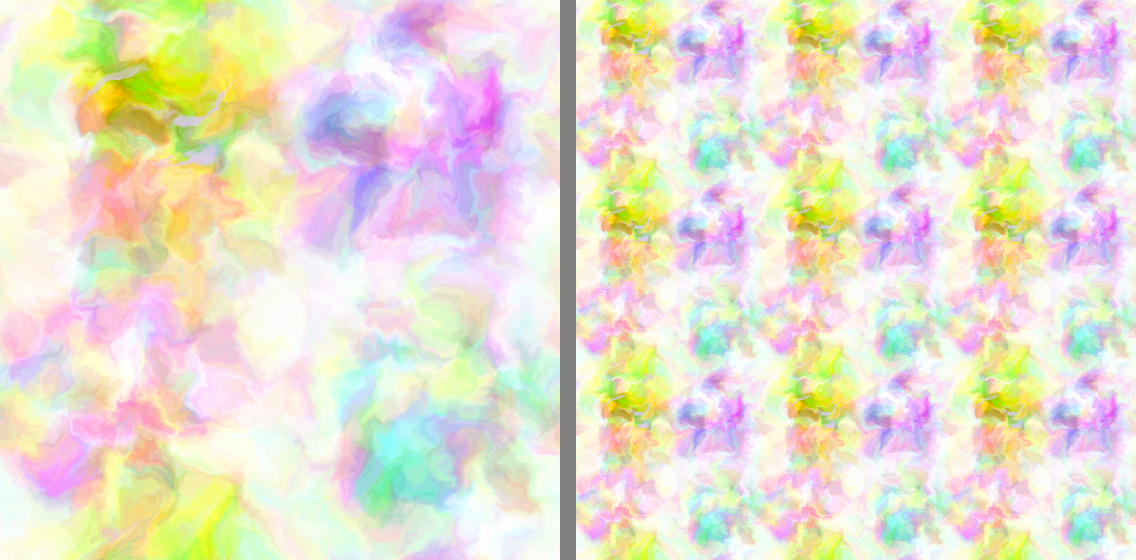
Left, the tile; right, the same tile 3 across and 3 down.
A Shadertoy shader for this texture:

```glsl
// Pastel nebula: soft regions of tint absorb light from a white ground.
// Wrapped gradient noise scallops the regions like cloud edges and mottles
// each colour channel; all layers repeat a whole number of times, so it tiles.

const float TAU = 6.2831853;

const vec3 LIME_INK   = vec3(0.14, 0.01, 0.50);
const vec3 ORANGE_INK = vec3(0.09, 0.21, 0.42);
const vec3 VIOLET_INK = vec3(0.16, 0.35, 0.01);
const vec3 PINK_INK   = vec3(0.02, 0.28, 0.12);
const vec3 TEAL_INK   = vec3(0.26, 0.10, 0.15);
const vec3 LILAC_INK  = vec3(0.13, 0.20, 0.01);
const vec3 CREAM_INK  = vec3(0.00, 0.00, 0.05);

// Integer hash of a wrapped cell, giving a gradient in -1..1
vec2 cellGradient(ivec2 cell, int period, int seed) {
    ivec2 c = (cell % period + period) % period;
    uint h = uint(c.x) * 1597334677u ^ uint(c.y) * 3812015801u ^ uint(seed) * 2654435769u;
    h = (h ^ (h >> 16)) * 2146121005u;
    h = (h ^ (h >> 15)) * 2221713035u;
    h ^= h >> 16;
    return vec2(h & 65535u, h >> 16) / 32767.5 - 1.0;
}

float tiledNoise(vec2 uv, int period, int seed) {
    vec2 p = uv * float(period) + fract(vec2(0.37, 0.71) * float(seed));
    ivec2 i = ivec2(floor(p));
    vec2 f = fract(p);
    vec2 u = f * f * f * (f * (f * 6.0 - 15.0) + 10.0);
    float a = dot(cellGradient(i, period, seed), f);
    float b = dot(cellGradient(i + ivec2(1, 0), period, seed), f - vec2(1, 0));
    float c = dot(cellGradient(i + ivec2(0, 1), period, seed), f - vec2(0, 1));
    float d = dot(cellGradient(i + ivec2(1, 1), period, seed), f - vec2(1, 1));
    return mix(mix(a, b, u.x), mix(c, d, u.x), u.y);
}

// Sum of octaves: smooth clouds
float clouds(vec2 uv, int period, int seed) {
    float sum = 0.0, gain = 1.0;
    for (int i = 0; i < 5; i++) {
        sum += gain * tiledNoise(uv, period, seed + i);
        period *= 2;
        gain *= 0.54;
    }
    return sum;
}

// Sum of folded octaves: scalloped edges and creases, roughly centred on zero
float billows(vec2 uv, int period, int seed) {
    float sum = -0.34, gain = 1.0;
    for (int i = 0; i < 5; i++) {
        sum += gain * abs(tiledNoise(uv, period, seed + i));
        period *= 2;
        gain *= 0.55;
    }
    return sum;
}

// Round soft spot on the wrapped canvas
float lobe(vec2 uv, vec2 centre, float tightness) {
    vec2 wave = cos(TAU * (uv - centre)) - 1.0;
    return exp(tightness * (wave.x + wave.y));
}

// Broad spot with a flat middle and a definite rim
float region(vec2 uv, vec2 centre, float tightness) {
    return smoothstep(0.08, 0.78, lobe(uv, centre, tightness));
}

void mainImage(out vec4 fragColor, in vec2 fragCoord) {
    vec2 uv = fragCoord / iResolution.xy;

    // Gentle drift, then small scallops
    vec2 drift = uv + 0.07 * vec2(clouds(uv, 4, 10), clouds(uv, 4, 20));
    vec2 bent = drift + 0.085 * vec2(billows(drift, 8, 30), billows(drift, 8, 40));

    // Regions of tint
    float lime   = region(bent, vec2(0.28, 0.96), 1.2);
    float orange = region(bent, vec2(0.30, 0.69), 1.3);
    float violet = region(bent, vec2(0.75, 0.75), 1.1);
    float pink   = region(bent, vec2(0.22, 0.30), 1.2);
    float teal   = region(bent, vec2(0.78, 0.24), 1.2);
    vec3 ink = lime * LIME_INK + orange * ORANGE_INK + violet * VIOLET_INK
             + pink * PINK_INK + teal * TEAL_INK;
    float cover = min(lime + orange + violet + pink + teal, 1.3);

    // Uneven density and pale hearts of the cool regions
    float density = 1.0 + 0.85 * clouds(bent, 7, 50) + 0.8 * billows(bent, 9, 60);
    float heart = lobe(bent, vec2(0.69, 0.81), 14.0)
                + lobe(bent, vec2(0.21, 0.36), 14.0)
                + lobe(bent, vec2(0.74, 0.27), 18.0);
    ink *= max(density, 0.0) * (1.0 - 0.7 * min(heart, 1.0));

    // Mottled hue, strongest inside the regions
    vec3 mottle = vec3(clouds(bent, 9, 70), clouds(bent, 9, 80), clouds(bent, 9, 90));
    ink += CREAM_INK + mottle * (0.20 + 0.26 * cover) - 0.03;

    // Small lilac flecks, leaning to the upper right, among the warm regions
    vec2 leaning = vec2(drift.x - drift.y, drift.y);
    float fleck = smoothstep(0.24, 0.46, clouds(leaning, 12, 100));
    ink = mix(ink, LILAC_INK, 0.8 * fleck * min(orange + 0.3 * lime, 1.0));

    // Soft limit at white
    ink = 0.5 * (ink + sqrt(ink * ink + 0.002));
    fragColor = vec4(clamp(1.0 - ink, 0.0, 1.0), 1.0);
}
```
